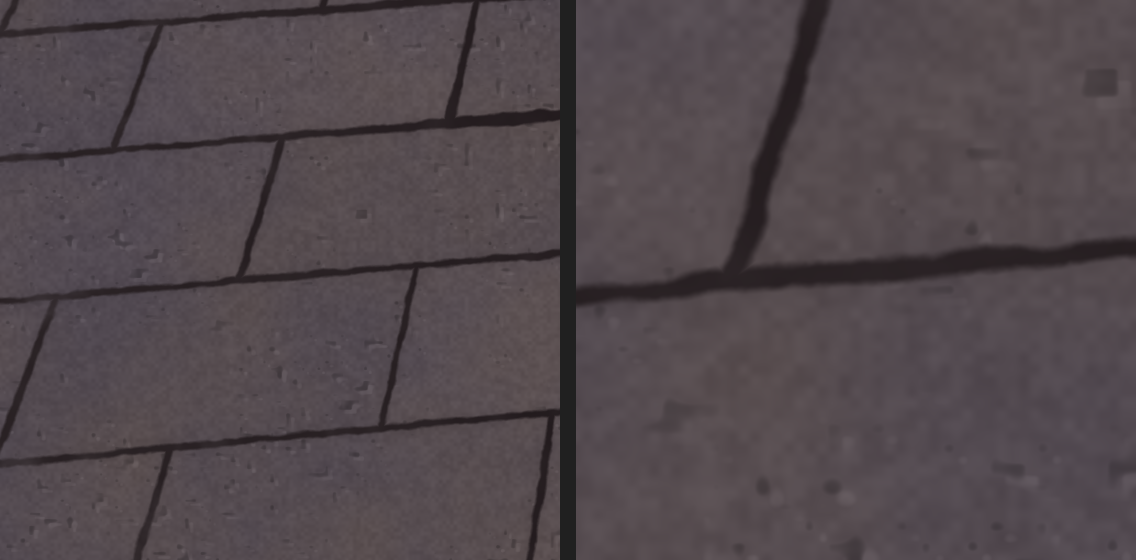
Left: the whole. Right: its middle third, enlarged.
This texture is drawn by a Shadertoy shader. Its source:

```glsl
#define JOINT_WIDTH 0.0062
#define JOINT_SOFTNESS 0.0034
#define EDGE_WOBBLE 0.0045
#define GRAIN 0.055
#define PIT_DEPTH 0.20
#define FLECK_GLOW 0.045
#define BRICK_VARIATION 0.05
#define WARM_STONE vec3(0.357, 0.313, 0.318)
#define COOL_STONE vec3(0.322, 0.289, 0.322)
#define JOINT_DARK vec3(0.135, 0.105, 0.115)
#define JOINT_DUST vec3(0.205, 0.175, 0.185)

// Perspective from paving grid (brick, row) to canvas, y pointing down
const mat3 GRID_TO_CANVAS = mat3(
     0.5767, -0.0417,  0.0151,
    -0.0999,  0.2131, -0.0608,
     0.2891,  0.0391,  1.0);

float hash(vec2 p) {
    return fract(sin(dot(p, vec2(127.1, 311.7))) * 43758.5);
}

float noise(vec2 p) {
    vec2 i = floor(p), f = fract(p);
    f = f * f * (3.0 - 2.0 * f);
    return mix(mix(hash(i), hash(i + vec2(1, 0)), f.x),
               mix(hash(i + vec2(0, 1)), hash(i + vec2(1, 1)), f.x), f.y);
}

float fbm(vec2 p) {
    float sum = 0.0, amp = 0.5;
    for (int i = 0; i < 4; i++) {
        sum += amp * noise(p);
        p = p * 2.03 + 17.3;
        amp *= 0.5;
    }
    return sum / 0.9375;
}

vec2 canvasToGrid(vec2 p) {
    vec3 q = inverse(GRID_TO_CANVAS) * vec3(p.x, 1.0 - p.y, 1.0);
    return q.xy / q.z;
}

// Running bond: every other row slides half a brick, the nearest row a bit less
float rowShift(float row) {
    return 0.5 * mod(row, 2.0) - 0.045 * step(3.0, row);
}

vec3 stoneColor(vec2 p, vec2 brick) {
    // Broad stains, cooler towards the upper left
    float warmth = fbm(p * 5.0 + 3.0) * 1.6 - 0.45 + 0.35 * (p.x - p.y);
    vec3 col = mix(COOL_STONE, WARM_STONE, clamp(warmth + 0.15, 0.0, 1.0));
    col *= 1.0 + BRICK_VARIATION * (hash(brick + 4.0) - 0.5);

    // Fine grain
    float grain = noise(p * 150.0) + 0.7 * noise(p * 75.0 + 9.0) + 0.4 * fbm(p * 24.0) - 1.05;
    col += GRAIN * 0.6 * grain;

    // Sparse pits, each with a pale rim on its lower right
    vec2 q = p * vec2(72.0, 85.0);
    float pit = smoothstep(0.80, 0.98, noise(q + 31.0));
    float rim = smoothstep(0.80, 0.98, noise(q + vec2(30.4, 31.6)));
    float patches = smoothstep(0.35, 0.65, noise(p * 11.0 + 5.0));
    col *= 1.0 - PIT_DEPTH * pit * patches;
    return col + FLECK_GLOW * rim * (1.0 - pit) * patches;
}

void mainImage(out vec4 fragColor, in vec2 fragCoord) {
    vec2 p = fragCoord / iResolution.xy;
    vec2 grid = canvasToGrid(p);

    // Grid units per canvas unit, for joints of even width
    vec2 gx = dFdx(grid), gy = dFdy(grid);
    vec2 density = sqrt(gx * gx + gy * gy) * iResolution.y;

    // Slightly uneven laying
    vec2 wobble = vec2(fbm(p * 26.0), fbm(p * 26.0 + 40.0)) - 0.5;
    grid += wobble * EDGE_WOBBLE * 1.6 * density;

    // Brick cell and distance to its joints
    float row = floor(grid.y);
    float along = grid.x - rowShift(row);
    vec2 brick = vec2(floor(along), row);
    vec2 toJoint = abs(fract(vec2(along, grid.y) + 0.5) - 0.5) / density;
    float dist = min(toJoint.x, toJoint.y);

    // Worn joint width, with one gap opened wide at the right
    float chips = fbm(p * 60.0 + 12.0) - 0.5;
    vec2 gapOffset = (p - vec2(0.89, 0.79)) / vec2(0.13, 0.04);
    float width = JOINT_WIDTH * (0.78 + 0.44 * noise(p * 6.0 + 2.0))
                + EDGE_WOBBLE * chips
                + 0.005 * exp(-dot(gapOffset, gapOffset));
    float joint = 1.0 - smoothstep(width - JOINT_SOFTNESS, width + JOINT_SOFTNESS, dist);

    // Dust fills some stretches, most of all at the left
    float dust = clamp(0.7 * fbm(p * 18.0 + 8.0) + 0.35 * (0.4 - p.x), 0.0, 1.0);
    joint *= 1.0 - 0.35 * smoothstep(0.40, 0.75, dust);

    // Soft shade along the brick edges
    vec3 col = stoneColor(p, brick);
    col *= 1.0 - 0.12 * exp(-dist / 0.009);
    col = mix(col, mix(JOINT_DARK, JOINT_DUST, dust), joint);
    fragColor = vec4(clamp(col, 0.0, 1.0), 1.0);
}
```
